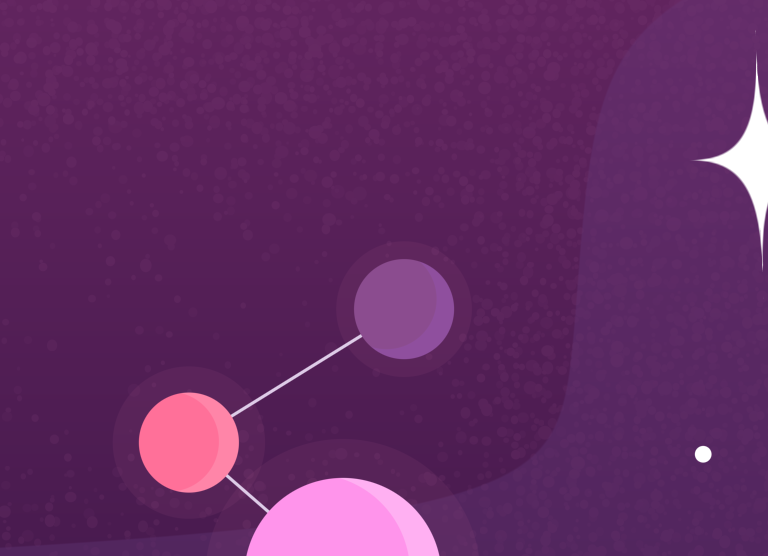
This background is drawn by a Shadertoy shader. Its source:

```glsl
// Plum gradient with a curved lighter panel and scattered speckles, crossed by
// a chain of haloed two-tone balls joined by thin lines, plus a star and a dot.
// Everything is in units of the canvas height, with the origin at lower left.

float hash(vec2 p) {
    return fract(sin(dot(p, vec2(127.1, 311.7))) * 43758.5453);
}

// Coverage of a shape from its signed distance (negative inside)
float cover(float d) {
    float px = 1.0 / iResolution.y;
    return smoothstep(0.75 * px, -0.75 * px, d);
}

float segment(vec2 p, vec2 a, vec2 b) {
    vec2 ab = b - a;
    float t = clamp(dot(p - a, ab) / dot(ab, ab), 0.0, 1.0);
    return length(p - a - t * ab);
}

// Chance that a speckle grows at a place: dense along the top and the right
float density(vec2 p) {
    float top = 0.75 * smoothstep(0.5, 0.95, p.y) * smoothstep(-0.1, 0.15, p.x);
    float right = 0.65 * smoothstep(0.72, 1.0, p.x);
    float corner = 0.2 * smoothstep(0.35, 0.0, p.y);
    return 0.05 + max(max(top, right), corner);
}

// Layers of jittered dots, one per grid cell, merged into flat blotches
float speckles(vec2 p) {
    float amount = 0.0;
    for (int i = 0; i < 5; i++) {
        float layer = float(i);
        float size = 0.027 + 0.004 * layer;
        vec2 shift = vec2(0.37, 0.61) * layer * size;
        vec2 cell = floor((p + shift) / size);
        vec2 seed = cell + 17.3 * layer;
        float radius = size * mix(0.1, 0.3, hash(seed + 5.1));
        vec2 jitter = vec2(hash(seed + 1.7), hash(seed + 9.2)) - 0.5;
        vec2 center = (cell + 0.5) * size + jitter * (size - 2.0 * radius) - shift;
        vec2 q = p - center;
        q.x *= mix(0.9, 1.2, hash(seed + 3.3));
        float present = step(hash(seed), density(center));
        float strength = mix(0.4, 1.0, hash(seed + 7.7));
        amount = max(amount, present * strength * cover(length(q) - radius));
    }
    return amount;
}

// Left border of the lighter panel, flaring at the top and the bottom
float panelEdge(float y) {
    return 1.01 + 0.06 * y + 0.158 * exp(9.5 * (y - 1.0)) - 1.3 * exp(-17.0 * y);
}

void halo(inout vec3 color, vec2 p, vec2 center, float radius) {
    color = mix(color, vec3(0.60, 0.30, 0.50), 0.14 * cover(length(p - center) - radius));
}

// Disc whose body is a shifted copy of itself, leaving a lit crescent
void ball(inout vec3 color, vec2 p, vec2 center, float radius, vec2 shift, vec3 body, vec3 lit) {
    float shade = cover(length(p - center - shift * radius) - radius);
    color = mix(color, mix(lit, body, shade), cover(length(p - center) - radius));
}

// Four-pointed star with concave sides and a slight lean
float star(vec2 p) {
    p.x += 0.03 * p.y;
    vec2 q = pow(abs(p) / vec2(0.130, 0.211) + 1e-5, vec2(0.45));
    float f = q.x + q.y - 1.0;
    float soft = min(fwidth(f), 0.15) + 1e-4;
    return smoothstep(soft, -soft, f);
}

void mainImage(out vec4 fragColor, in vec2 fragCoord) {
    vec2 p = fragCoord / iResolution.y;
    p.x += 0.5 * (1.3838 - iResolution.x / iResolution.y);

    // Background gradient and panel
    vec3 color = mix(vec3(0.285, 0.105, 0.310), vec3(0.380, 0.142, 0.370), p.y);
    float side = panelEdge(p.y) - p.x;
    float panel = smoothstep(1.0, -1.0, side / max(fwidth(side), 1e-5));
    color = mix(color, vec3(0.42, 0.26, 0.53), 0.27 * panel);

    // Speckles, fainter on the panel
    color = mix(color, vec3(0.50, 0.24, 0.47), speckles(p) * mix(0.21, 0.14, panel));

    // Halos behind the chain
    vec2 violet = vec2(0.728, 0.444);
    vec2 coral = vec2(0.341, 0.204);
    vec2 pink = vec2(0.618, -0.037);
    halo(color, p, violet, 0.122);
    halo(color, p, coral, 0.137);
    halo(color, p, pink, 0.2475);

    // Links, then the balls over their ends
    float link = min(segment(p, violet, coral), segment(p, coral, pink));
    color = mix(color, vec3(0.87, 0.80, 0.91), cover(link - 0.0028));
    ball(color, p, violet, 0.090, vec2(-0.35, 0.20), vec3(0.545, 0.30, 0.56), vec3(0.56, 0.31, 0.62));
    ball(color, p, coral, 0.090, vec2(-0.40, 0.02), vec3(1.0, 0.44, 0.60), vec3(1.0, 0.52, 0.66));
    ball(color, p, pink, 0.1775, vec2(-0.32, 0.04), vec3(1.0, 0.58, 0.92), vec3(1.0, 0.69, 0.95));

    // White star and dot
    float white = max(star(p - vec2(1.367, 0.712)), cover(length(p - vec2(1.266, 0.183)) - 0.015));
    color = mix(color, vec3(1.0), white);

    fragColor = vec4(color, 1.0);
}
```
